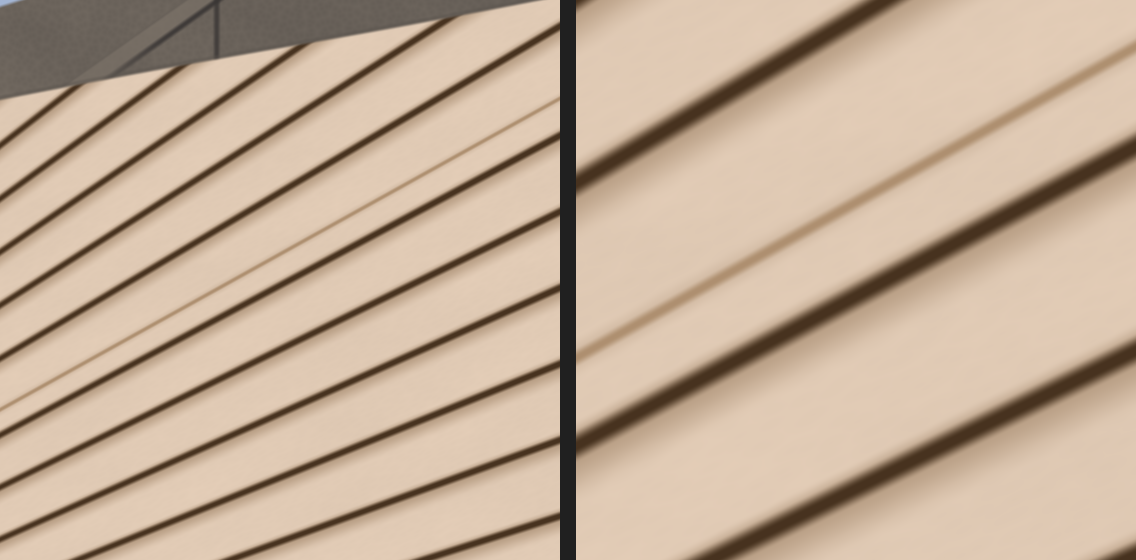
Left: the whole. Right: its middle third, enlarged.
This texture is drawn by a three.js fragment shader. Its source:

```glsl
// Fanned cream clapboards with dark grooves, rising to a slanted grey roof edge.
varying vec2 vUv;

const vec3 CREAM = vec3(0.880, 0.793, 0.708);
const vec3 TAN = vec3(0.690, 0.585, 0.480);
const vec3 GROOVE = vec3(0.255, 0.175, 0.100);
const vec3 SEAM = vec3(0.660, 0.535, 0.405);
const vec3 ROOF_LIGHT = vec3(0.465, 0.430, 0.392);
const vec3 ROOF_DARK = vec3(0.385, 0.357, 0.330);
const vec3 JOINT = vec3(0.225, 0.210, 0.205);
const vec3 SKY = vec3(0.640, 0.710, 0.830);

vec2 hash2(vec2 p) {
  return fract(sin(vec2(dot(p, vec2(127.1, 311.7)), dot(p, vec2(269.5, 183.3)))) * 4375.85);
}

// Cellular noise: distance to the nearest scattered point.
float cellular(vec2 p) {
  vec2 cell = floor(p), f = fract(p);
  float nearest = 2.0;
  for (int j = -1; j <= 1; j++) {
    for (int i = -1; i <= 1; i++) {
      vec2 o = vec2(float(i), float(j));
      nearest = min(nearest, length(o + hash2(cell + o) - f));
    }
  }
  return nearest;
}

// Layered sines, roughly -1 to 1.
float waves(vec2 p) {
  float sum = 0.0, amp = 0.5;
  for (int i = 0; i < 4; i++) {
    sum += amp * sin(p.x + 1.7 * sin(p.y)) * cos(p.y * 0.8 + p.x * 0.3);
    p = mat2(1.6, 1.2, -1.2, 1.6) * p + 2.3;
    amp *= 0.55;
  }
  return sum;
}

// Soft stroke: 1 inside the half width, fading over blur.
float stroke(float d, float halfWidth, float blur) {
  return 1.0 - smoothstep(halfWidth - blur, halfWidth + blur, abs(d));
}

// Signed distance across a line given by its heights at the left and right sides.
float lineDist(vec2 p, vec2 ends) {
  float slope = ends.y - ends.x;
  return (p.y - ends.x - slope * p.x) / sqrt(1.0 + slope * slope);
}

// Signed distance to the nearest groove of a fan; dir picks the side it repeats on.
float fanDist(vec2 p, vec2 first, vec2 spacing, float dir) {
  float gap = mix(spacing.x, spacing.y, p.x);
  float t = (p.y - mix(first.x, first.y, p.x)) / gap;
  float k = dir * max(dir * floor(t + 0.5), 0.0);
  return lineDist(p, first + k * spacing);
}

vec3 boards(vec2 p) {
  float upper = fanDist(p, vec2(0.3594, 0.9531), vec2(0.0951, 0.1406), 1.0);
  float lower = fanDist(p, vec2(0.2227, 0.7578), vec2(0.0930, 0.1359), -1.0);
  float d = abs(upper) < abs(lower) ? upper : lower;
  float scale = mix(0.88, 1.12, p.x);

  // Painted surface: faint mottling and grain along the boards.
  vec2 along = vec2(p.x * 0.88 + p.y * 0.47, p.y * 0.88 - p.x * 0.47);
  float mottle = waves(along * vec2(9.0, 22.0));
  float grain = cellular(along * vec2(45.0, 130.0)) - 0.5;
  vec3 col = CREAM * (1.0 + 0.013 * mottle + 0.012 * grain);

  // Soft shade: wide below each groove, narrow above it.
  float reach = (d < 0.0 ? 0.034 : 0.015) * scale;
  float shade = 1.0 - smoothstep(0.003, reach, abs(d));
  col = mix(col, TAN, 0.85 * shade);

  // Thin seam in the wide board, then the grooves.
  float seam = lineDist(p, vec2(0.2682, 0.8242));
  col = mix(col, TAN, 0.35 * stroke(seam, 0.006, 0.006));
  col = mix(col, SEAM, 0.85 * stroke(seam, 0.0030, 0.0025));
  return mix(col, GROOVE, 0.95 * stroke(d, 0.0054 * scale, 0.0040));
}

vec3 roof(vec2 p) {
  float rib = lineDist(p, vec2(0.722, 1.435));
  float ribTop = lineDist(p, vec2(0.767, 1.469));
  float tone = 0.5 + 0.35 * waves(p * vec2(9.0, 12.0) + 1.0);
  tone *= 1.0 - 0.5 * smoothstep(0.25, 0.65, p.x);
  vec3 col = mix(ROOF_DARK, ROOF_LIGHT, tone);
  col *= 1.0 + 0.06 * (cellular(p * 90.0) - 0.5);

  // Raised rib with a dark underside and one upright joint.
  float band = smoothstep(-0.003, 0.003, rib) * (1.0 - smoothstep(-0.004, 0.004, ribTop));
  col = mix(col, ROOF_LIGHT * 1.04, 0.65 * band);
  col = mix(col, ROOF_DARK, 0.6 * stroke(ribTop, 0.002, 0.003));
  float depth = smoothstep(0.85, 0.94, p.y);
  col = mix(col, JOINT, (0.35 + 0.55 * depth) * stroke(rib, 0.0045, 0.004));
  col = mix(col, JOINT, 0.8 * stroke(p.x - 0.387, 0.0045, 0.004));

  // Sky showing past the top left corner.
  float sky = smoothstep(-0.004, 0.004, lineDist(p, vec2(0.988, 1.30)));
  return mix(col, SKY, sky);
}

void main() {
  vec2 p = vUv;
  float edge = lineDist(p, vec2(0.8216, 1.0066)) - 0.0015 * sin(p.x * 6.2832);
  vec3 col = mix(boards(p), roof(p), smoothstep(-0.004, 0.004, edge));
  col = mix(col, ROOF_DARK * 0.9, 0.4 * stroke(edge - 0.004, 0.003, 0.003));
  gl_FragColor = vec4(col, 1.0);
}
```
